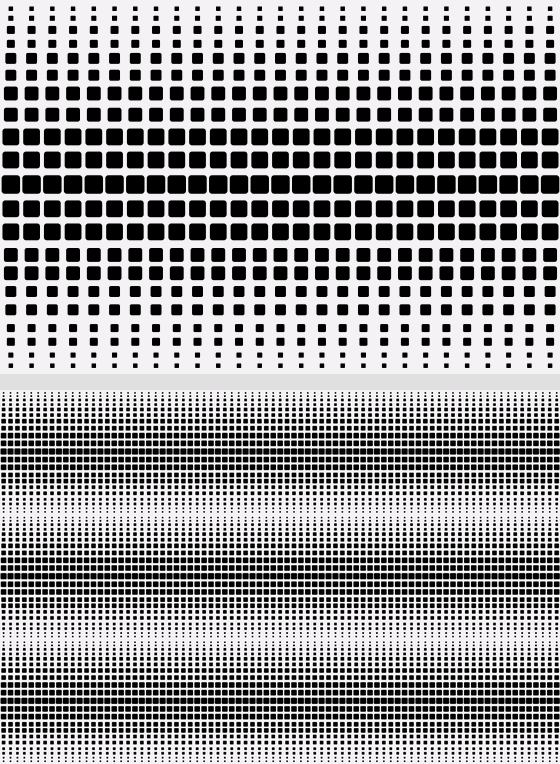
Top: one tile. Bottom: repeated 3 by 3.
A Shadertoy shader for this pattern:

```glsl
// Halftone band: rows of rounded black squares that swell toward the middle.

const vec2 CELLS = vec2(27.0, 18.0);   // canvas size in column pitches
const int ROWS = 21;
const int MIDDLE_ROW = 10;
const float COLUMN_SHIFT = 0.023;
const float CORNER_RATIO = 0.17;       // corner radius relative to square size
const vec3 PAPER = vec3(0.957, 0.949, 0.957);
const vec3 INK = vec3(0.0);

// Row centres measured down from the top edge, in column pitches
const float ROW_CENTRE[ROWS] = float[ROWS](
    0.42, 0.88, 1.44, 2.11, 2.81, 3.62, 4.50,
    5.52, 6.59, 7.70, 8.88, 10.05, 11.16, 12.27,
    13.15, 14.03, 14.91, 15.79, 16.45, 17.09, 17.60);

// Squares shrink one step for every two rows away from the middle
float squareSize(int row) {
    int fromMiddle = abs(row - MIDDLE_ROW);
    float level = float((fromMiddle + 1) / 2);
    float size = min(0.949 - 0.1406 * level, 0.89);
    return fromMiddle == MIDDLE_ROW ? size - 0.03 : size;
}

float roundedSquare(vec2 p, float size) {
    float radius = CORNER_RATIO * size;
    vec2 d = abs(p) - 0.5 * size + radius;
    return length(max(d, 0.0)) + min(max(d.x, d.y), 0.0) - radius;
}

float coverage(float dist, float pixel) {
    return clamp(0.5 - dist / pixel, 0.0, 1.0);
}

void mainImage(out vec4 fragColor, in vec2 fragCoord) {
    vec2 p = fragCoord / iResolution.xy * CELLS;
    float pixel = CELLS.y / iResolution.y;

    // Wrapped columns, then the nearest square among all rows
    float x = fract(p.x - COLUMN_SHIFT) - 0.5;
    float depth = CELLS.y - p.y;
    float dist = CELLS.y;
    for (int row = 0; row < ROWS; row++) {
        vec2 local = vec2(x, depth - ROW_CENTRE[row]);
        dist = min(dist, roundedSquare(local, squareSize(row)));
    }

    fragColor = vec4(mix(PAPER, INK, coverage(dist, pixel)), 1.0);
}
```
